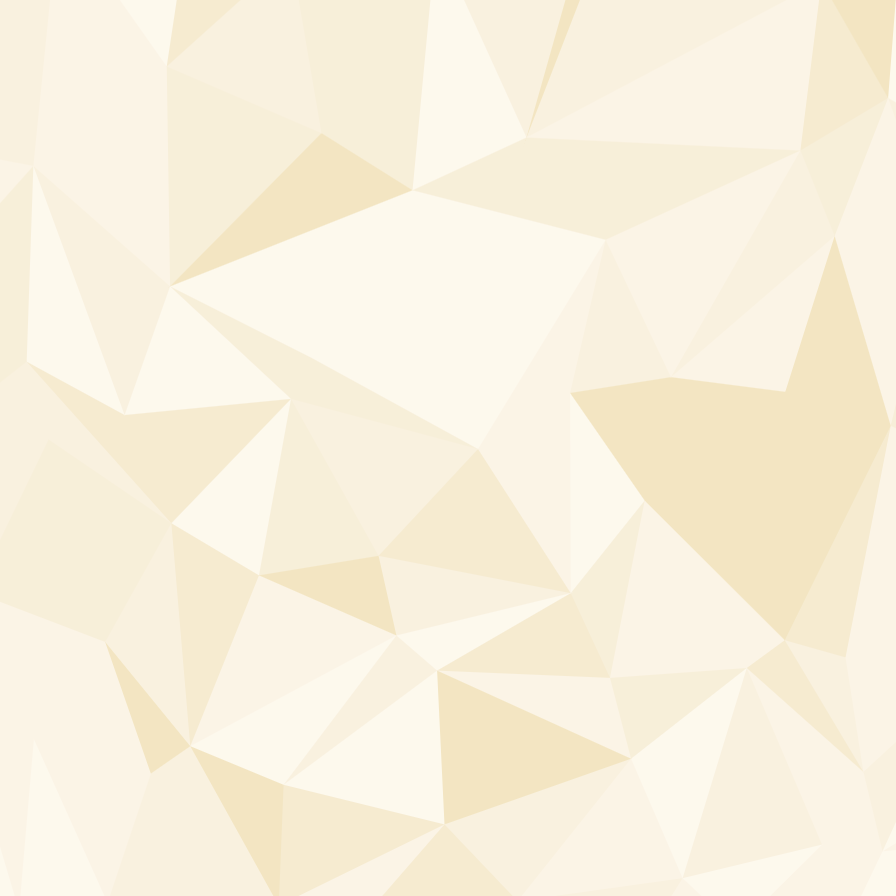
A WebGL 2 fragment shader for this background:

```glsl
#version 300 es
precision highp float;
// Low-poly paper: a jittered grid of shared vertices is split into flat
// triangles in warm cream tints. A projective map, which keeps edges
// straight, makes the facets larger towards the top.

uniform vec2 u_resolution;
out vec4 fragColor;

const float DENSITY = 8.6;   // cells per canvas width at the bottom edge
const float GROWTH = 0.42;   // how much facets grow towards the top
const float JITTER = 0.92;   // below 1.0, so neighbouring vertices never swap
const float TILT = 0.45;     // grid rotation in radians

vec2 hash2(vec2 p) {
    vec3 q = fract(p.xyx * vec3(0.1031, 0.1030, 0.0973));
    q += dot(q, q.yzx + 33.33);
    return fract((q.xx + q.yz) * q.zy);
}

float cross2(vec2 a, vec2 b) {
    return a.x * b.y - a.y * b.x;
}

vec2 vertexAt(vec2 id) {
    return id + 0.5 + JITTER * (hash2(id + 57.0) - 0.5);
}

// Flat tint for a random value, from palest to deepest
vec3 facetTint(float pick) {
    vec3 ivory = vec3(0.992, 0.975, 0.931);
    vec3 blush = vec3(0.986, 0.957, 0.902);
    vec3 cream = vec3(0.977, 0.945, 0.875);
    vec3 oat   = vec3(0.970, 0.936, 0.852);
    vec3 sand  = vec3(0.963, 0.920, 0.815);
    vec3 straw = vec3(0.952, 0.899, 0.759);
    if (pick < 0.17) return ivory;
    if (pick < 0.38) return blush;
    if (pick < 0.59) return cream;
    if (pick < 0.74) return oat;
    if (pick < 0.91) return sand;
    return straw;
}

// Signed distance to the line a-b, positive on its left
float edgeSide(vec2 p, vec2 a, vec2 b) {
    return cross2(b - a, p - a) / max(length(b - a), 1e-4);
}

// Smoothed coverage of a counterclockwise triangle
float triangleCover(vec2 p, vec2 a, vec2 b, vec2 c, float pixel) {
    float inside = min(edgeSide(p, a, b), min(edgeSide(p, b, c), edgeSide(p, c, a)));
    return clamp(inside / pixel + 0.5, 0.0, 1.0);
}

// Smaller signed area of the two triangles made by the diagonal a-c
float splitQuality(vec2 a, vec2 b, vec2 c, vec2 d) {
    return min(cross2(b - a, c - a), cross2(c - a, d - a));
}

// Tint times coverage in rgb, coverage in alpha, for one split cell
vec4 cellFacets(vec2 p, vec2 id, float pixel) {
    vec2 a = vertexAt(id);
    vec2 b = vertexAt(id + vec2(1.0, 0.0));
    vec2 c = vertexAt(id + vec2(1.0, 1.0));
    vec2 d = vertexAt(id + vec2(0.0, 1.0));

    // Turn the corners when the other diagonal divides the cell better
    if (splitQuality(b, c, d, a) > splitQuality(a, b, c, d)) {
        vec2 first = a;
        a = b;
        b = c;
        c = d;
        d = first;
    }
    vec2 picks = hash2(id + 211.0);
    float coverB = triangleCover(p, a, b, c, pixel);
    float coverD = triangleCover(p, a, c, d, pixel);
    return coverB * vec4(facetTint(picks.x), 1.0)
         + coverD * vec4(facetTint(picks.y), 1.0);
}

// Canvas position to tilted grid position, with coarser cells higher up
vec2 gridPosition(vec2 uv) {
    vec2 q = DENSITY * uv / (1.0 + GROWTH * uv.y);
    float c = cos(TILT);
    float s = sin(TILT);
    return mat2(c, s, -s, c) * q + 40.0;
}

void main() {
    float size = min(u_resolution.x, u_resolution.y);
    vec2 uv = (gl_FragCoord.xy - vec2(0.5 * u_resolution.x, 0.0)) / size;
    vec2 p = gridPosition(uv);
    float pixel = DENSITY / (size * (1.0 + GROWTH * uv.y));

    // Only these four cells can reach the current point
    vec4 total = vec4(0.0);
    for (int y = -1; y <= 0; y++) {
        for (int x = -1; x <= 0; x++) {
            total += cellFacets(p, floor(p) + vec2(x, y), pixel);
        }
    }
    fragColor = vec4(total.rgb / max(total.a, 1e-4), 1.0);
}
```
